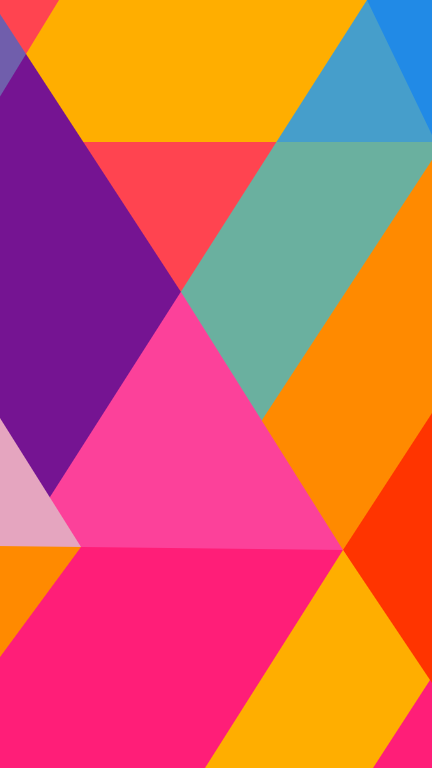
Write a Shadertoy shader that draws this background.

```glsl
// Flat mosaic of bright triangles and slanted bands that share corner points.

// Colours
const vec3 AMBER  = vec3(1.000, 0.682, 0.000);
const vec3 ORANGE = vec3(1.000, 0.541, 0.000);
const vec3 RED    = vec3(1.000, 0.204, 0.000);
const vec3 CORAL  = vec3(1.000, 0.267, 0.314);
const vec3 PINK   = vec3(0.988, 0.255, 0.604);
const vec3 ROSE   = vec3(1.000, 0.118, 0.471);
const vec3 MAUVE  = vec3(0.898, 0.647, 0.749);
const vec3 PURPLE = vec3(0.459, 0.078, 0.573);
const vec3 VIOLET = vec3(0.439, 0.369, 0.675);
const vec3 TEAL   = vec3(0.416, 0.690, 0.624);
const vec3 SKY    = vec3(0.275, 0.620, 0.796);
const vec3 BLUE   = vec3(0.129, 0.541, 0.902);

// Corner points, as fractions of the canvas
const vec2 NOTCH  = vec2(0.0602, 0.9297);
const vec2 APEX   = vec2(0.4190, 0.6198);
const vec2 HUB    = vec2(0.7940, 0.2839);
const vec2 TIP    = vec2(0.9954, 0.1146);
const vec2 PEAK   = vec2(0.8495, 1.0000);
const vec2 FOOT   = vec2(0.1157, 0.3529);
const vec2 CORNER = vec2(0.1875, 0.2878);

// Outer ends of the remaining edges
const vec2 CREST_TOP     = vec2(0.1366, 1.0000);
const vec2 BLUE_END      = vec2(1.0000, 0.8242);
const vec2 ORANGE_TOP    = vec2(1.0000, 0.7917);
const vec2 ORANGE_FOOT   = vec2(0.6065, 0.4531);
const vec2 RED_TOP       = vec2(1.0000, 0.4622);
const vec2 AMBER_FOOT    = vec2(0.4745, 0.0000);
const vec2 ROSE_FOOT     = vec2(0.8634, 0.0000);
const vec2 MAUVE_TOP     = vec2(0.0000, 0.4557);
const vec2 WEDGE_FOOT    = vec2(0.0000, 0.1445);
const float HORIZON      = 0.8151;

// Smooth coverage of the half plane to the left of a -> b.
// A line given from top to bottom therefore covers its right side.
float side(vec2 p, vec2 a, vec2 b) {
    vec2 normal = vec2(a.y - b.y, b.x - a.x);
    float pixel = length(normal / iResolution.xy);
    return clamp(dot(p - a, normal) / pixel + 0.5, 0.0, 1.0);
}

void mainImage(out vec4 fragColor, in vec2 fragCoord) {
    vec2 p = fragCoord / iResolution.xy;

    // Shared edges
    float rightOfPeak  = side(p, PEAK, FOOT);
    float leftOfCrest  = 1.0 - side(p, CREST_TOP, NOTCH);
    float belowHorizon = side(p, vec2(1.0, HORIZON), vec2(0.0, HORIZON));
    float belowSlope   = 1.0 - max(side(p, NOTCH, APEX), side(p, APEX, HUB));
    float belowTip     = 1.0 - side(p, HUB, TIP);
    float belowFloor   = side(p, HUB, CORNER);

    // Upper left: amber field, coral triangle and corner
    vec3 upper = mix(AMBER, CORAL, max(belowHorizon, leftOfCrest));

    // Upper right: blue sky over the teal band
    vec3 cool = mix(SKY, BLUE, side(p, PEAK, BLUE_END));
    cool = mix(cool, TEAL, belowHorizon);
    upper = mix(upper, cool, rightOfPeak);

    // Right side: orange band and red wedge
    upper = mix(upper, ORANGE, side(p, ORANGE_TOP, ORANGE_FOOT));
    upper = mix(upper, RED, side(p, RED_TOP, HUB));

    // Below the long slope: purple, pink, violet and mauve
    vec3 lower = mix(PURPLE, PINK, rightOfPeak);
    lower = mix(lower, VIOLET, leftOfCrest);
    lower = mix(lower, MAUVE, 1.0 - side(p, MAUVE_TOP, CORNER));
    vec3 color = mix(upper, lower, belowSlope);

    // Floor: orange wedge, rose field, amber band and rose corner
    vec3 ground = mix(ORANGE, ROSE, side(p, CORNER, WEDGE_FOOT));
    ground = mix(ground, AMBER, side(p, HUB, AMBER_FOOT));
    ground = mix(ground, ROSE, side(p, TIP, ROSE_FOOT));
    color = mix(color, ground, belowFloor * belowTip);

    fragColor = vec4(color, 1.0);
}
```
